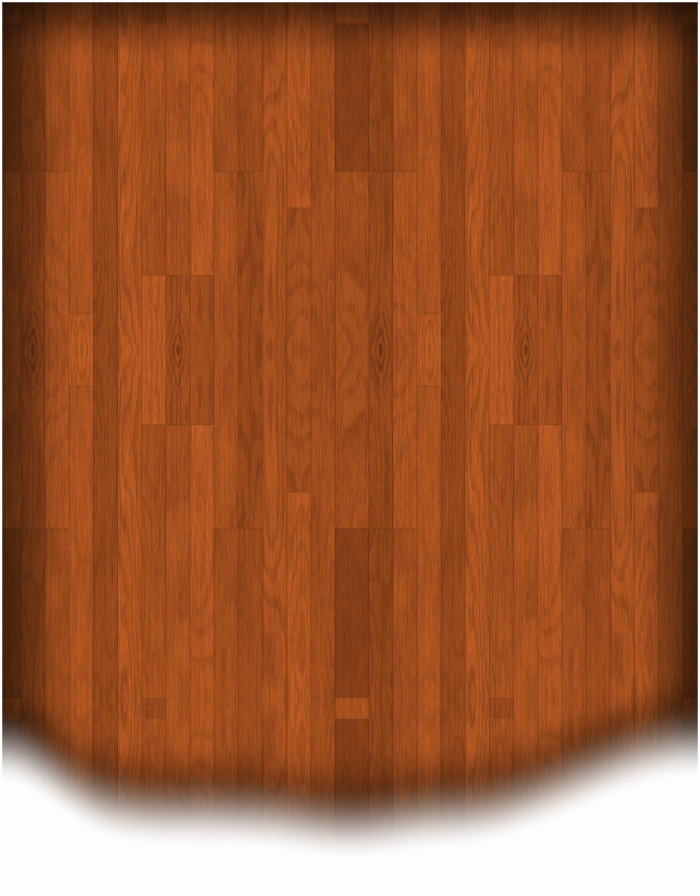
This texture is drawn by a WebGL 1 fragment shader. Its source:

```glsl
precision highp float;
uniform vec2 u_resolution;

// Layout grid: 600 by 768 units span the canvas, y runs downward.
const vec2 GRID = vec2(600.0, 768.0);
const vec2 TILE = vec2(298.0, 596.0);
const vec2 TILE_START = vec2(18.0, 2.0);
const float PLANK_WIDTH = 20.7;
const float LAST_PLANK = 13.0;
const float TOP_BAND = 18.0;
const float BORDER = 2.0;
const float TONE_CONTRAST = 1.25;
const vec3 WOOD = vec3(0.665, 0.322, 0.128);
const vec3 DARK_WOOD = vec3(0.27, 0.115, 0.035);
const vec3 WHITE = vec3(0.992);

// Per plank: tone near the mirror line, tone beyond the joint, joint distance.
const mat4 INNER_TONE = mat4(
  0.85, 1.02, 1.08, 0.84, 1.05, 1.07, 0.90, 0.94,
  0.97, 0.87, 0.99, 0.96, 0.92, 0.92, 1.0, 1.0);
const mat4 OUTER_TONE = mat4(
  0.82, 0.94, 1.00, 0.84, 1.05, 0.96, 0.99, 1.06,
  0.93, 0.87, 1.02, 1.06, 0.89, 0.71, 1.0, 1.0);
const mat4 JOINT = mat4(
  153.0, 153.0, 31.0, 400.0, 400.0, 64.0, 64.0, 64.0,
  153.0, 153.0, 400.0, 122.0, 400.0, 153.0, 400.0, 400.0);

float hash(vec2 p) {
  p = fract(p * vec2(0.1031, 0.1137));
  p += dot(p, p.yx + 33.33);
  return fract((p.x + p.y) * p.x * 7.31);
}

float noise(vec2 p) {
  vec2 i = floor(p);
  vec2 f = fract(p);
  f = f * f * (3.0 - 2.0 * f);
  float a = mix(hash(i), hash(i + vec2(1.0, 0.0)), f.x);
  float b = mix(hash(i + vec2(0.0, 1.0)), hash(i + 1.0), f.x);
  return mix(a, b, f.y);
}

vec4 oneHot(float k) {
  return vec4(equal(vec4(0.0, 1.0, 2.0, 3.0), vec4(k)));
}

float pick(mat4 m, float i) {
  return dot(oneHot(mod(i, 4.0)), m * oneHot(floor(i / 4.0)));
}

// Growth rings: a slow darkening that ends in a crisp edge.
float rings(float field) {
  float f = fract(field);
  return smoothstep(0.35, 0.9, f) * (1.0 - smoothstep(0.9, 1.0, f));
}

float grain(vec2 p, float id) {
  vec2 seed = vec2(id * 17.3 + 5.0, id * 9.1 + 3.0);
  float fibre = noise(vec2(p.x * 1.1, p.y * 0.03) + seed);
  float fleck = noise(vec2(p.x * 1.3, p.y * 0.18) + seed * 2.0);
  float cloud = noise(p * vec2(0.07, 0.022) + seed * 4.0);
  float wobble = noise(p * vec2(0.16, 0.06) + seed * 3.0);
  float field = noise(p * vec2(0.065, 0.0075) + seed) * 6.0 + wobble * 0.45;
  float figure = 0.3 + 0.7 * hash(seed + 8.0);
  float shade = (fibre - 0.5) * 0.14 + (fleck - 0.5) * 0.15 + (cloud - 0.5) * 0.12;
  return 1.0 + shade - rings(field) * 0.17 * figure;
}

// Pointed oval rings around a knot centred on the mirror line.
float knot(vec2 p, float size) {
  vec2 q = abs(p) / vec2(7.5, 27.0) / size;
  float r = 0.5 * length(q) + 0.5 * (q.x + q.y) + 0.3 * noise(p * vec2(0.2, 0.1) + 40.0);
  float bands = rings(r * 2.1) * (1.0 - smoothstep(0.8, 2.4, r));
  return 1.0 - 0.24 * bands - 0.22 * (1.0 - smoothstep(0.25, 0.7, r));
}

float planks(vec2 p, float pixel) {
  vec2 q = mod(p - TILE_START, TILE);
  float v = abs(q.y - TILE.y * 0.5);
  float col = min(floor(q.x / PLANK_WIDTH), LAST_PLANK);
  float left = col * PLANK_WIDTH;
  float right = col == LAST_PLANK ? TILE.x : left + PLANK_WIDTH;
  float joint = pick(JOINT, col);
  float beyond = smoothstep(-0.5, 0.5, (v - joint) / pixel);
  float tone = mix(pick(INNER_TONE, col), pick(OUTER_TONE, col), beyond);

  // Short offcuts where each tile begins.
  float offcut = 1.0 - smoothstep(-0.5, 0.5, (q.y - TOP_BAND) / pixel);
  if (col == LAST_PLANK) tone = mix(tone, 0.96, offcut);
  if (col == 5.0) tone = mix(tone, 0.84, offcut);

  tone *= grain(vec2(q.x, v), col + 20.0 * step(joint, v));
  vec2 fromCentre = vec2(q.x - (left + right) * 0.5, v);
  if (col == 0.0) tone *= knot(fromCentre, 1.0);
  if (col == 6.0) tone *= knot(fromCentre, 0.9);

  float seam = min(q.x - left, right - q.x);
  float butt = min(abs(v - joint), q.y);
  float line = max(1.0 - smoothstep(0.0, 1.2, seam), 0.7 - 0.7 * smoothstep(0.0, 1.3, butt));
  return tone * (1.0 - 0.17 * line);
}

// Height of the white fade, as a fraction from the top.
float fadeEdge(float x) {
  float dip = 0.014 * exp(-pow((x - 0.5) / 0.1, 2.0));
  float leftRise = 0.072 * exp(-pow(x / 0.11, 2.0));
  return 0.905 + dip - leftRise - 0.078 * smoothstep(0.65, 1.0, x);
}

void main() {
  vec2 uv = gl_FragCoord.xy / u_resolution;
  uv.y = 1.0 - uv.y;
  vec2 p = uv * GRID;
  float pixel = GRID.y / u_resolution.y;

  float tone = planks(p, pixel);
  vec3 color = mix(DARK_WOOD, WOOD, clamp(1.0 + (tone - 1.0) * TONE_CONTRAST, 0.0, 1.35));

  // Edge shadows and the darkening before the fade.
  float side = min(uv.x, 1.0 - uv.x);
  color *= mix(0.42, 1.0, smoothstep(-0.03, 0.105, side));
  color *= mix(0.38, 1.0, smoothstep(-0.015, 0.07, uv.y));
  float depth = uv.y - fadeEdge(uv.x);
  color *= 1.0 - 0.55 * smoothstep(-0.085, 0.01, depth);
  color = mix(color, WHITE, smoothstep(-0.046, 0.042, depth));

  // Pale border.
  vec2 inset = min(p, GRID - p);
  float inside = smoothstep(-0.5, 0.5, (min(inset.x, inset.y) - BORDER) / pixel);
  gl_FragColor = vec4(mix(WHITE, color, inside), 1.0);
}
```
